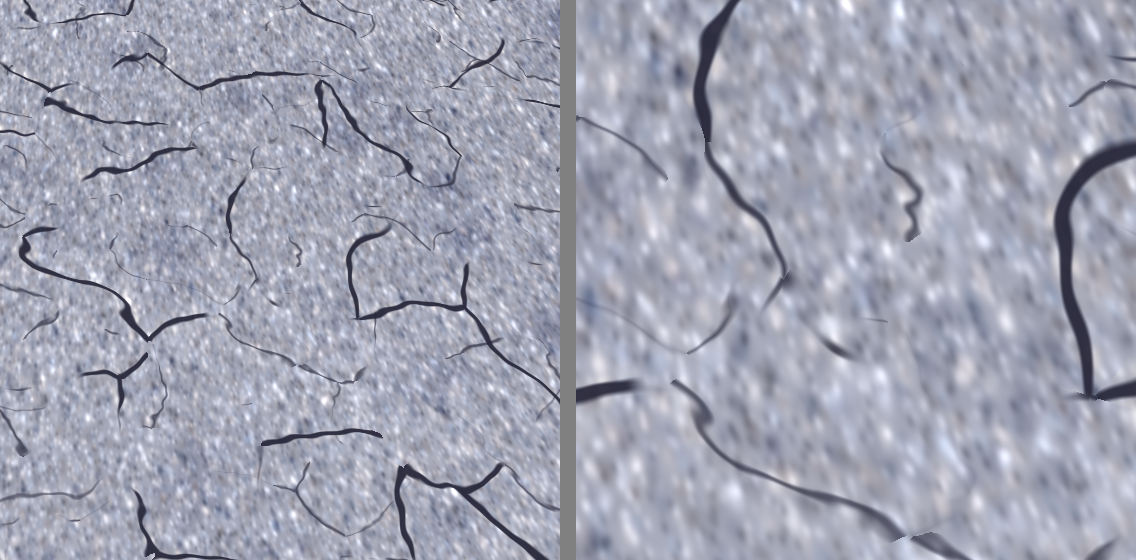
Left, the full canvas; right, a detail of the centre.
Write a WebGL 2 fragment shader that draws this texture.

```glsl
#version 300 es
precision highp float;
// Weathered asphalt seen at a slant: pale blue-grey grit split by dark cracks.
// Cracks are borders of a wave-warped cellular pattern on a receding plane;
// the grit is a sum of soft, randomly toned blobs, one per grid cell.
uniform vec2 u_resolution;
out vec4 fragColor;

const float HORIZON = 2.5;
const vec3 ASPHALT = vec3(0.645, 0.655, 0.716);
const vec3 CRACK = vec3(0.15, 0.15, 0.22);
const vec3 STONE_TINT = vec3(1.0, 0.98, 0.93);
const vec3 STAIN_TINT = vec3(1.0, 0.95, 0.75);

vec3 hash3(vec2 p) {
  vec3 q = fract(p.xyx * vec3(0.1031, 0.1030, 0.0973));
  q += dot(q, q.yxz + 33.33);
  return fract((q.xxy + q.yzz) * q.zyx);
}

// Layered sines, each octave turned against the last.
vec2 waves(vec2 p) {
  vec2 sum = vec2(0.0);
  float amp = 1.0;
  for (int i = 0; i < 4; i++) {
    sum += amp * sin(p.yx + vec2(1.7, 4.1) * float(i + 1));
    p = mat2(0.8, 0.6, -0.6, 0.8) * p * 2.3 + sum * 0.4;
    amp *= 0.45;
  }
  return sum;
}

// Soft blobs: x = signed tone, y = sparse strong blobs, z = signed tint.
vec3 grit(vec2 p) {
  vec2 cell = floor(p);
  vec3 sum = vec3(0.0);
  for (int j = -1; j <= 1; j++)
  for (int i = -1; i <= 1; i++) {
    vec2 id = cell + vec2(i, j);
    vec3 h = hash3(id);
    vec3 tone = hash3(id + 71.3);
    vec2 d = id + h.xy - p;
    float blob = exp(-5.0 * dot(d, d));
    sum += blob * vec3(tone.x * 2.0 - 1.0, pow(tone.y, 10.0), tone.z * 2.0 - 1.0);
  }
  return sum;
}

// Cellular border: x = distance to it, y = random value of that border.
vec2 cellBorder(vec2 p) {
  vec2 cell = floor(p), id1 = cell, id2 = cell, r1 = vec2(9.0), r2 = vec2(9.0);
  for (int j = -2; j <= 2; j++)
  for (int i = -2; i <= 2; i++) {
    vec2 id = cell + vec2(i, j);
    vec2 r = id + 0.1 + 0.8 * hash3(id).xy - p;
    if (dot(r, r) < dot(r1, r1)) {
      r2 = r1; id2 = id1;
      r1 = r; id1 = id;
    } else if (dot(r, r) < dot(r2, r2)) {
      r2 = r; id2 = id;
    }
  }
  return vec2(dot(0.5 * (r1 + r2), normalize(r2 - r1)), hash3(id1 + id2 + 19.7).x);
}

// Crack cover: x = dark gap, y = worn rim. Some borders stay closed.
vec2 crack(vec2 p, float width, float closed, float blur) {
  vec2 border = cellBorder(p + 0.1 * waves(p * 3.5));
  float open = smoothstep(closed, closed + 0.5, border.y);
  float along = smoothstep(-1.1, 0.9, waves(p * 4.0 + 8.0).x);
  float w = width * (0.35 + 0.65 * open) * (0.3 + 0.9 * along);
  float depth = smoothstep(0.0, 0.4, open) * smoothstep(0.03, 0.5, along);
  float gap = 1.0 - smoothstep(w - blur, w + blur, border.x);
  float rim = exp(-pow((border.x - w - 2.0 * blur) / (2.0 * blur), 2.0));
  return vec2(gap, rim) * depth;
}

void main() {
  vec2 uv = gl_FragCoord.xy / u_resolution.y;
  float nearness = HORIZON - uv.y;

  // Receding ground for cracks, stretched along a falling diagonal.
  vec2 ground = vec2(9.0 * (uv.x - 0.5), 21.0) / nearness;
  vec2 slant = vec2(dot(ground, vec2(0.87, -0.5)) * 0.85,
                    dot(ground, vec2(0.5, 0.87)) * 1.1);
  float blur = 0.0022 * 9.0 / nearness;

  // Shape-keeping recession for grit, leaning and tall.
  vec2 grain = 165.0 * vec2((uv.x - 0.5) / nearness, -log(nearness));
  grain = vec2(1.15 * (grain.x + 0.25 * grain.y), 0.72 * grain.y);

  vec3 coarse = grit(grain);
  vec3 fine = grit(grain * 1.8 + 37.0);
  vec3 pits = grit(grain * 0.9 + 91.0);
  vec3 stain = grit(ground * 2.2 + 5.0);

  vec3 color = ASPHALT + 0.012 * waves(ground * 1.3).x;
  color += 0.13 * coarse.x + 0.12 * fine.x;
  color += vec3(1.0, 0.1, -0.9) * 0.025 * coarse.z;
  color += STONE_TINT * (0.24 * coarse.y + 0.1 * fine.y);
  color -= STAIN_TINT * (0.17 * pits.y + 0.15 * stain.y);

  // Main cracks, then a finer and sparser set.
  vec2 wide = crack(slant, 0.021, 0.12, blur);
  vec2 thin = crack(slant * 1.9 + 13.0, 0.02, 0.5, blur * 1.9);
  color += vec3(0.06, 0.05, 0.025) * (wide.y + 0.6 * thin.y) * (0.5 + coarse.x);
  color = mix(color, CRACK, 0.65 * thin.x);
  color = mix(color, CRACK, 0.93 * wide.x);

  fragColor = vec4(clamp(color, 0.0, 1.0), 1.0);
}
```
